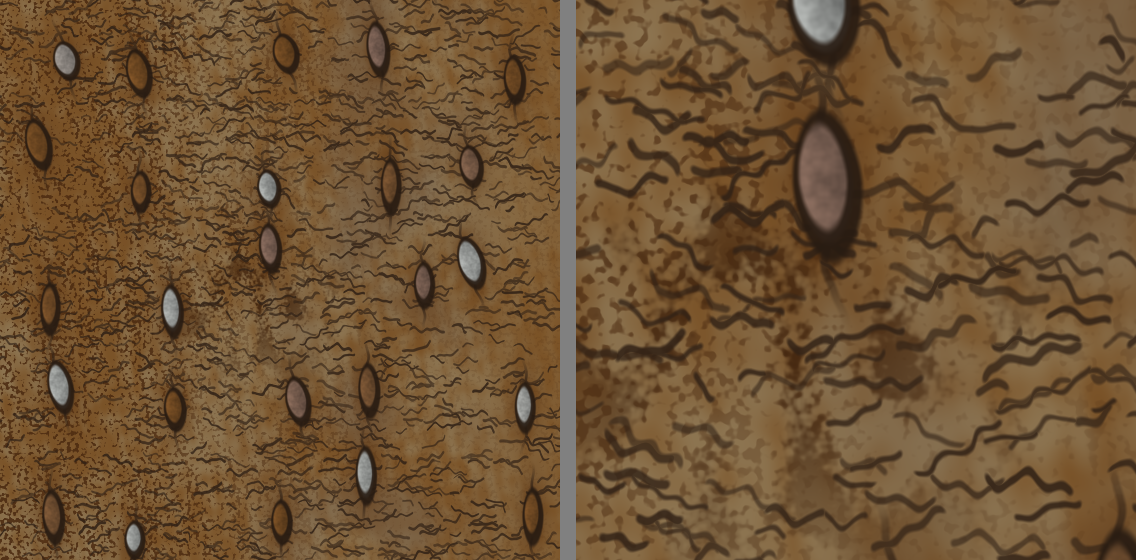
Left: the whole. Right: its middle third, enlarged.
Write a three.js fragment shader that draws this texture.

```glsl
// Stained bone section: tan matrix, grainy towards the left, with tall oval lacunae
// and many short wavy canaliculi. Cells and strokes sit on jittered grids; gradient
// noise supplies the mottling, the grain, the streaks and the wiggles.
varying vec2 vUv;

float hash(vec2 p) {
  return fract(sin(dot(p, vec2(127.1, 311.7))) * 43758.5);
}

vec2 hash2(vec2 p) {
  return vec2(hash(p), hash(p + 37.2));
}

float corner(vec2 cell, vec2 offset) {
  float a = 6.2832 * hash(cell);
  return dot(vec2(cos(a), sin(a)), offset);
}

// Gradient noise, roughly -1 to 1
float noise(vec2 p) {
  vec2 i = floor(p), f = p - i, e = vec2(1.0, 0.0);
  vec2 u = f * f * f * (f * (f * 6.0 - 15.0) + 10.0);
  float low = mix(corner(i, f), corner(i + e.xy, f - e.xy), u.x);
  float high = mix(corner(i + e.yx, f - e.yx), corner(i + e.xx, f - e.xx), u.x);
  return 1.4 * mix(low, high, u.y);
}

vec2 turn(vec2 p, float a) {
  return vec2(cos(a) * p.x + sin(a) * p.y, cos(a) * p.y - sin(a) * p.x);
}

// Coverage of short wavy strokes, mostly level, denser to the right
float canaliculi(vec2 p, float seed) {
  vec2 size = vec2(0.055, 0.02);
  vec2 cell = floor(p / size);
  float ink = 0.0;
  for (int j = -1; j <= 1; j++) {
    for (int i = -1; i <= 1; i++) {
      vec2 id = cell + vec2(float(i), float(j));
      vec2 rnd = hash2(id + seed), shape = hash2(id + seed + 91.7);
      vec2 center = (id + rnd) * size;
      float crowd = 0.3 + 0.38 * smoothstep(0.1, 0.6, center.x + 0.25 * center.y)
                  - 0.2 * smoothstep(0.85, 1.0, center.x) + 0.45 * noise(center * 6.0);
      if (hash(id + seed + 9.3) > crowd) continue;
      vec2 q = turn(p - center, (shape.x - 0.5) * 1.1);
      q.y += 0.010 * noise(vec2(q.x * 60.0 + 40.0 * rnd.x, rnd.y * 90.0));
      float halfLength = mix(0.006, 0.03, shape.y);
      float d = length(vec2(max(abs(q.x) - halfLength, 0.0), q.y));
      float width = mix(0.0014, 0.0027, rnd.x);
      float stroke = 1.0 - smoothstep(width - 0.0012, width + 0.0014, d);
      ink = max(ink, stroke * mix(0.6, 1.0, rnd.y));
    }
  }
  return ink;
}

struct Lacuna {
  float d;     // distance to the nearest wall, negative inside
  vec2 local;  // position scaled so that the wall lies near length 1
  float kind;
  float tail;  // thin processes leaving the poles
};

Lacuna lacunae(vec2 p) {
  Lacuna near = Lacuna(1.0, vec2(0.0), 0.0, 0.0);
  vec2 cell = floor(p * 5.0);
  for (int j = -1; j <= 1; j++) {
    for (int i = -1; i <= 1; i++) {
      vec2 id = cell + vec2(float(i), float(j));
      if (hash(id + 5.1) > 0.8) continue;
      vec2 rnd = hash2(id + 13.7);
      vec2 q = turn(p - (id + 0.18 + 0.64 * hash2(id + 2.3)) / 5.0, 0.3 * rnd.x - 0.02);
      vec2 radius = vec2(mix(0.015, 0.021, rnd.x), mix(0.027, 0.046, rnd.y));
      vec2 s = q / radius;
      vec2 bent = pow(abs(s) + 0.0001, vec2(1.8));
      float d = (pow(bent.x + bent.y, 1.0 / 1.8) - 1.0) * radius.x;
      float sway = 0.008 * noise(vec2(q.y * 30.0, 50.0 * rnd.x));
      float fade = 1.0 - smoothstep(radius.y, radius.y + 0.055, abs(q.y));
      float tail = fade * (1.0 - smoothstep(0.001, 0.0038, abs(q.x + sway)));
      near.tail = max(near.tail, tail);
      if (d < near.d) {
        near.d = d;
        near.local = s;
        near.kind = hash(id + 71.9);
      }
    }
  }
  return near;
}

void main() {
  vec2 p = vUv;
  vec3 rust = vec3(0.29, 0.16, 0.06), ink = vec3(0.19, 0.13, 0.085);
  float broad = noise(p * 4.0 + 3.0), mottle = noise(p * 38.0);
  float fibre = noise(vec2(p.x + 0.15 * p.y, p.y * 0.12) * 65.0);

  // Matrix: amber and cream patches, greyer right of the middle
  float cream = smoothstep(-0.6, 0.7, 0.7 * broad + 0.5 * mottle + 0.35 * fibre);
  vec3 color = mix(vec3(0.48, 0.325, 0.155), vec3(0.55, 0.455, 0.315), cream);
  float grey = smoothstep(0.35, 0.65, p.x) * (1.0 - smoothstep(0.75, 0.95, p.x));
  color = mix(color, vec3(0.46, 0.39, 0.31), 0.5 * grey * smoothstep(-0.3, 0.5, noise(p * 7.0)));
  color = mix(color, vec3(0.49, 0.33, 0.15), 0.5 * smoothstep(0.78, 1.0, p.x));

  // Rusty grain and leaning streaks on the left, dark clumps near the middle
  float grainy = 1.0 - smoothstep(0.2, 0.68, p.x + 0.2 * broad);
  float grain = noise(p * 135.0) + 0.5 * noise(p * 250.0);
  float streak = noise(vec2((p.x + 0.3 * p.y) * 38.0, p.y * 6.0));
  float speck = smoothstep(0.0, 0.45, grain + 0.35 * streak + 0.2 * mottle - 0.08);
  color = mix(color, rust, speck * mix(0.14, 0.85, grainy));
  vec2 away = (p - vec2(0.45, 0.46)) / vec2(0.13, 0.1);
  float clump = exp(-dot(away, away)) * smoothstep(0.0, 0.45, noise(p * vec2(20.0, 13.0)) + 0.3 * grain);
  color = mix(color, rust * 0.85, 0.85 * clump);

  // Stained halos, then strokes and polar processes
  Lacuna cell = lacunae(p);
  color = mix(color, vec3(0.36, 0.21, 0.08), 0.6 * exp(-max(cell.d, 0.0) * 75.0));
  float lines = max(canaliculi(p, 0.0), canaliculi(p + 0.013, 57.0));
  color = mix(color, ink, 0.88 * max(lines, 0.85 * cell.tail));

  // Lacuna interiors: brown, pinkish or pale, lit from the left, with a dark wall
  vec3 fill = mix(vec3(0.43, 0.28, 0.13), vec3(0.47, 0.37, 0.32), smoothstep(0.2, 0.45, cell.kind));
  fill = mix(fill, vec3(0.60, 0.61, 0.60), smoothstep(0.5, 0.7, cell.kind));
  fill *= 0.95 - 0.18 * cell.local.x + 0.12 * mottle + 0.1 * grain;
  color = mix(color, fill, 1.0 - smoothstep(-0.0025, 0.001, cell.d));
  float wall = 0.0024 + 0.0012 * (cell.local.x - cell.local.y) * step(cell.d, 0.01);
  color = mix(color, ink * 0.8, 0.9 * (1.0 - smoothstep(wall - 0.001, wall + 0.0025, abs(cell.d))));

  gl_FragColor = vec4(color, 1.0);
}
```
